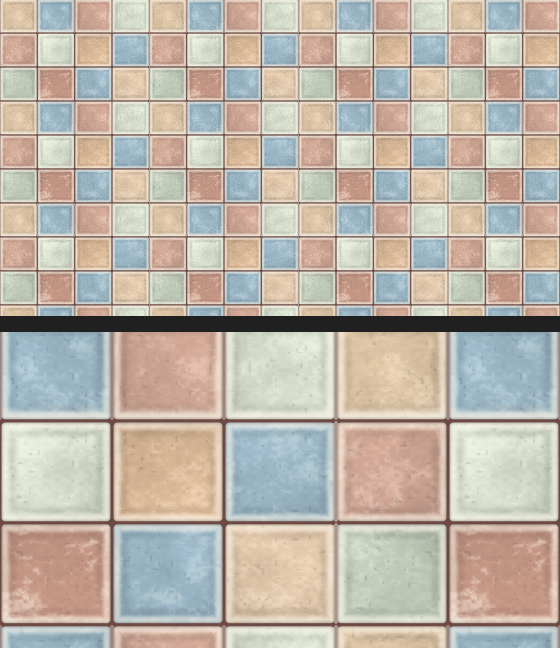
Top, the full canvas; bottom, a detail of the centre.
Give the GLSL for this pattern, as a WebGL 2 fragment shader.

```glsl
#version 300 es
precision highp float;

uniform vec2 u_resolution;
out vec4 fragColor;

const vec2 TILES = vec2(15.0, 9.3);     // tiles across and down
const vec2 BLOCK = vec2(4.0, 3.0);      // tiles in one repeat
const float TOP_OFFSET = 0.028;         // part of the top row cut off
const float GROUT_HALF = 0.014;         // in tile widths

const vec3 CREAM = vec3(0.87, 0.77, 0.65);
const vec3 BLUE  = vec3(0.61, 0.72, 0.78);
const vec3 PINK  = vec3(0.81, 0.65, 0.58);
const vec3 MINT  = vec3(0.85, 0.88, 0.81);
const vec3 SAGE  = vec3(0.76, 0.80, 0.73);
const vec3 TAN   = vec3(0.85, 0.72, 0.59);
const vec3 CLAY  = vec3(0.78, 0.60, 0.53);
const vec3 PEACH = vec3(0.88, 0.78, 0.67);
const vec3 GROUT = vec3(0.43, 0.29, 0.27);
const vec3 SHINE = vec3(0.96, 0.94, 0.89);

// Glazes of one block, row by row from the top
const vec3 GLAZE[12] = vec3[12](
  CREAM, BLUE, PINK, MINT,
  PINK, MINT, TAN, BLUE,
  SAGE, CLAY, BLUE, PEACH);

float hash(vec2 p) {
  return fract(sin(dot(p, vec2(127.1, 311.7))) * 43758.5453);
}

float noise(vec2 p) {
  vec2 i = floor(p);
  vec2 f = fract(p);
  f = f * f * (3.0 - 2.0 * f);
  float low = mix(hash(i), hash(i + vec2(1.0, 0.0)), f.x);
  float high = mix(hash(i + vec2(0.0, 1.0)), hash(i + 1.0), f.x);
  return mix(low, high, f.y);
}

float fbm(vec2 p) {
  float sum = 0.0;
  float gain = 0.5;
  for (int i = 0; i < 4; i++) {
    sum += gain * noise(p);
    p = p * 2.1 + 7.3;
    gain *= 0.5;
  }
  return sum / 0.9375;
}

float roundedBox(vec2 p, vec2 halfSize, float radius) {
  vec2 q = abs(p) - halfSize + radius;
  return length(max(q, 0.0)) + min(max(q.x, q.y), 0.0) - radius;
}

// Mottled glaze with a tonal drift, pale wear and dark flecks
vec3 glazeSurface(vec3 base, vec2 p, vec2 id, float wear) {
  vec2 seed = id * 17.0 + 5.0;
  float angle = 6.2832 * hash(id + 3.7);
  float drift = dot(p, vec2(cos(angle), sin(angle)));
  float cloud = fbm(p * 4.0 + seed);
  float grain = fbm(p * vec2(22.0, 28.0) + seed);
  vec3 color = base * (1.0 + 0.09 * drift + 0.16 * (cloud - 0.5) + 0.10 * (grain - 0.5));
  float patches = smoothstep(0.48, 0.72, 0.55 * cloud + 0.45 * grain);
  color = mix(color, SHINE, wear * patches);
  float flecks = smoothstep(0.83, 0.95, noise(p * 26.0 + seed));
  return color * (1.0 - 0.09 * flecks);
}

// Pale raised rim around a slightly darker inner face
vec3 addRim(vec3 color, vec2 p, float inset, float wobble, float topRow) {
  float depth = inset + 0.025 * (wobble - 0.5);
  float rim = 1.0 - smoothstep(0.035, 0.085, depth);
  float crease = exp(-pow((depth - 0.10) / 0.035, 2.0));
  float lowerEdge = smoothstep(0.30, 0.44, p.y) * topRow;
  color *= 1.0 - 0.08 * crease * (0.5 + wobble);
  color = mix(color, SHINE, rim * (0.38 + 0.35 * wobble));
  color = mix(color, SHINE, 0.45 * lowerEdge);
  return color * mix(0.84, 1.0, smoothstep(0.0, 0.028, inset));
}

// Joints fade beside the top row and at the sides of each block
vec3 groutColor(vec2 p, vec2 id, vec2 size) {
  float upright = step(abs(p.y) - 0.5 * size.y, abs(p.x) - 0.5 * size.x);
  float side = id.x + step(0.0, p.x);
  float seam = 1.0 - step(0.5, mod(side, BLOCK.x));
  float topRow = 1.0 - step(0.5, id.y);
  float fade = upright * max(0.45 * seam, 0.35 * topRow);
  return mix(GROUT, SHINE, fade);
}

void main() {
  vec2 uv = gl_FragCoord.xy / u_resolution;
  vec2 grid = vec2(uv.x, 1.0 - uv.y) * TILES + vec2(0.0, TOP_OFFSET);
  vec2 id = mod(floor(grid), BLOCK);

  // Local position in tile widths, y pointing down
  vec2 size = vec2(1.0, TILES.x * u_resolution.y / (TILES.y * u_resolution.x));
  vec2 p = (fract(grid) - 0.5) * size;
  float pixel = TILES.x / u_resolution.x;

  int index = int(id.x + BLOCK.x * id.y);
  float wear = index == 9 ? 0.45 : 0.20;
  float topRow = 1.0 - step(0.5, id.y);
  float wobble = fbm(p * 6.0 + id * 11.0);

  float edge = roundedBox(p, 0.5 * size - GROUT_HALF, 0.035);
  vec3 tile = glazeSurface(GLAZE[index], p, id, wear);
  tile = addRim(tile, p, -edge, wobble, topRow);

  float cover = smoothstep(-0.6 * pixel, 0.6 * pixel, edge);
  vec3 color = mix(tile, groutColor(p, id, size), cover);
  fragColor = vec4(clamp(color, 0.0, 1.0), 1.0);
}
```
